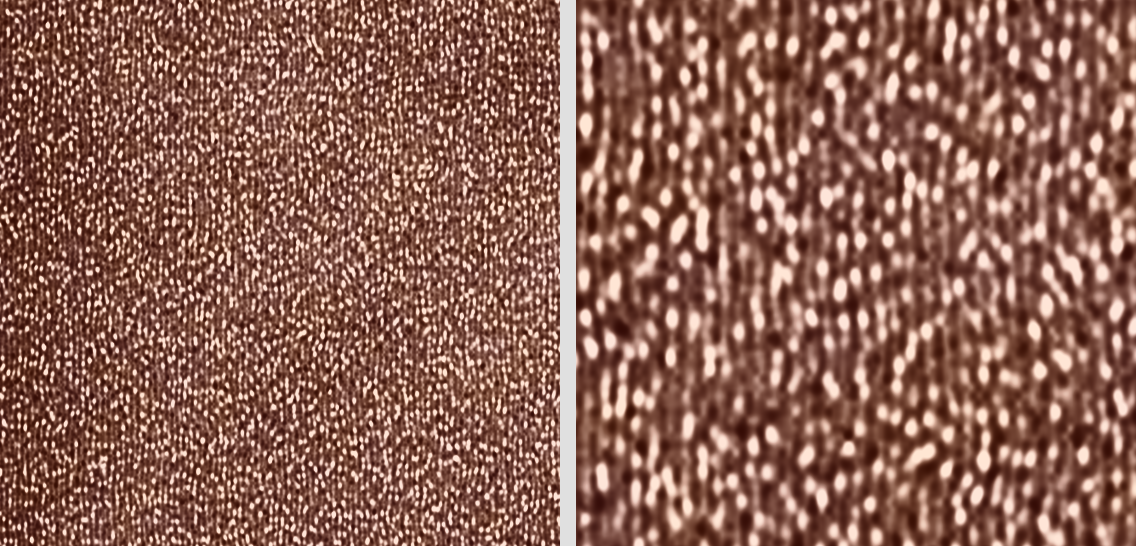
Left, the full canvas; right, a detail of the centre.
Give the GLSL for this texture, as a Shadertoy shader.

```glsl
// Draws a coarse red-brown knitted fabric: pale irregular grains set in vertical ribs.

const vec2  GRAIN_GRID  = vec2(96.0, 88.0);  // ribs and grain rows per canvas height
const vec2  GRAIN_SIZE  = vec2(0.25, 0.34);  // grain spread, in grid cells
const vec2  JITTER      = vec2(0.75, 1.0);   // grain scatter, in grid cells
const vec2  GRAIN_RANGE = vec2(-0.4, 1.0);   // darkest and brightest grain
const float HALO_SIZE   = 1.8;               // dark rim around a grain, in grain sizes
const float HALO_DEPTH  = 0.23;
const float RIB_WANDER  = 0.8;               // sideways drift of ribs, in cells
const float RIB_GAIN    = 0.35;
const float FIELD_MID   = 0.035;             // statistics of the grain field
const float FIELD_SPREAD = 0.18;
const vec2  FIBRE_GRID  = vec2(250.0, 200.0);
const float FIBRE_GAIN  = 1.1;
const float BLOTCH_GAIN = 0.25;
const float EDGE_SHADE  = 0.35;              // darkening toward the left side
const float RANK_SLOPE  = 1.6;

const vec3 SHADOW    = vec3(0.20, 0.04, 0.01);
const vec3 BROWN     = vec3(0.38, 0.20, 0.15);
const vec3 RUST      = vec3(0.51, 0.33, 0.27);
const vec3 ROSE      = vec3(0.66, 0.49, 0.43);
const vec3 PEACH     = vec3(0.83, 0.66, 0.60);
const vec3 CREAM     = vec3(1.00, 0.90, 0.84);

float hash(vec2 p) {
    return fract(sin(dot(p, vec2(127.1, 311.7))) * 43758.5453);
}

float valueNoise(vec2 p) {
    vec2 cell = floor(p);
    vec2 f = fract(p);
    f = f * f * (3.0 - 2.0 * f);
    float low  = mix(hash(cell), hash(cell + vec2(1.0, 0.0)), f.x);
    float high = mix(hash(cell + vec2(0.0, 1.0)), hash(cell + vec2(1.0, 1.0)), f.x);
    return mix(low, high, f.y);
}

// Sum of rimmed grains of random brightness, scattered around the rib grid
float grainField(vec2 p) {
    vec2 home = floor(p);
    float total = 0.0;
    for (int y = -2; y <= 2; y++) {
        for (int x = -2; x <= 2; x++) {
            vec2 cell = home + vec2(x, y);
            vec2 scatter = vec2(hash(cell + 17.3), hash(cell + 41.9)) - 0.5;
            vec2 d = (p - cell - 0.5 - JITTER * scatter) / GRAIN_SIZE;
            float r2 = dot(d, d);
            float core = exp(-0.5 * r2);
            float halo = HALO_DEPTH * exp(-0.5 * r2 / (HALO_SIZE * HALO_SIZE));
            total += mix(GRAIN_RANGE.x, GRAIN_RANGE.y, hash(cell + 73.1)) * (core - halo);
        }
    }
    return total;
}

// Colour for a brightness rank from 0 to 1; stops follow the colour shares
vec3 fabricColour(float rank) {
    vec3 c = mix(SHADOW, BROWN, clamp((rank - 0.01) / 0.245, 0.0, 1.0));
    c = mix(c, RUST,  clamp((rank - 0.255) / 0.215, 0.0, 1.0));
    c = mix(c, ROSE,  clamp((rank - 0.47) / 0.19, 0.0, 1.0));
    c = mix(c, PEACH, clamp((rank - 0.66) / 0.165, 0.0, 1.0));
    return mix(c, CREAM, clamp((rank - 0.825) / 0.15, 0.0, 1.0));
}

void mainImage(out vec4 fragColor, in vec2 fragCoord) {
    vec2 uv = fragCoord / iResolution.y;
    float across = fragCoord.x / iResolution.x;

    // Grains on ribs that drift gently sideways
    vec2 p = uv * GRAIN_GRID;
    p.x += RIB_WANDER * (valueNoise(uv * vec2(14.0, 20.0)) - 0.5);
    float level = (grainField(p) - FIELD_MID) / FIELD_SPREAD;
    level -= RIB_GAIN * cos(6.2832 * p.x);

    // Fine fibres, broad blotches and side shading
    level += FIBRE_GAIN * (valueNoise(uv * FIBRE_GRID + 9.0) - 0.5);
    float blotch = valueNoise(uv * 6.0 + 3.0) + valueNoise(uv * 17.0 + 8.0) - 1.0;
    level += BLOTCH_GAIN * blotch;
    level += 0.15 * (across - 0.5) - EDGE_SHADE * (1.0 - smoothstep(0.0, 0.22, across));

    // Turn the bell-shaped level into an even rank, then into colour
    float rank = 1.0 / (1.0 + exp(-RANK_SLOPE * level));
    vec3 colour = fabricColour(rank);

    // Faint warm and cool dye changes
    float warmth = valueNoise(uv * 22.0 + 31.0) - 0.5;
    colour += 0.03 * warmth * vec3(0.5, 0.3, -1.0);
    fragColor = vec4(clamp(colour, 0.0, 1.0), 1.0);
}
```
